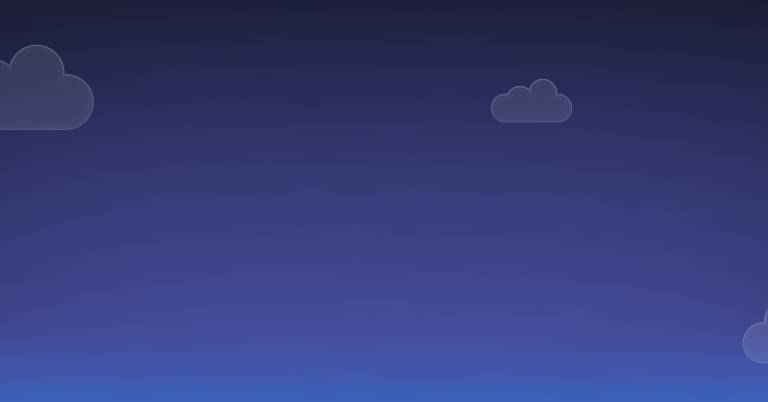
Write a Shadertoy shader that draws this background.

```glsl
float hash(vec2 p) {
    return fract(sin(dot(p, vec2(127.1, 311.7))) * 43758.5453);
}

float noise(vec2 p) {
    vec2 i = floor(p), f = fract(p);
    f = f * f * (3.0 - 2.0 * f);
    return mix(mix(hash(i), hash(i + vec2(1, 0)), f.x),
               mix(hash(i + vec2(0, 1)), hash(i + vec2(1, 1)), f.x), f.y);
}

// Dusk gradient, from the blue horizon up to the dark zenith
vec3 skyColor(float y) {
    vec3 c = mix(vec3(0.235, 0.380, 0.720), vec3(0.258, 0.340, 0.670), smoothstep(0.0, 0.08, y));
    c = mix(c, vec3(0.272, 0.303, 0.620), smoothstep(0.06, 0.18, y));
    c = mix(c, vec3(0.222, 0.240, 0.485), clamp((y - 0.16) / 0.34, 0.0, 1.0));
    c = mix(c, vec3(0.182, 0.195, 0.390), clamp((y - 0.50) / 0.20, 0.0, 1.0));
    return mix(c, vec3(0.115, 0.122, 0.230), clamp((y - 0.70) / 0.30, 0.0, 1.0));
}

// Flat-bottomed cloud of unit lobes; the origin is its outer tall-side lobe
float cloudDistance(vec2 p) {
    float base = length(p - vec2(clamp(p.x, -3.68, 0.0), 0.0));
    float tall = length(p - vec2(-1.05, 1.05));
    float low = length(p - vec2(-2.65, 0.55));
    return min(base, min(tall, low)) - 1.0;
}

// Translucent body with a soft inner glow and a thin rim, brightest on top
vec3 addCloud(vec3 color, vec2 p, vec2 center, float radius, float side) {
    vec2 q = (p - center) / radius * vec2(side, 1.0);
    float d = cloudDistance(q) * radius;
    float pixel = 1.0 / iResolution.y;
    float body = smoothstep(0.6 * pixel, -0.6 * pixel, d);
    float height = smoothstep(-1.0, 1.6, q.y);
    float glow = exp(min(d, 0.0) / (0.2 * radius));
    float rim = smoothstep(0.0035, 0.0, abs(d + 0.0015));
    float light = 0.10 + 0.035 * glow + rim * mix(0.05, 0.17, height);
    return mix(color, vec3(0.94, 0.93, 0.96), body * light);
}

void mainImage(out vec4 fragColor, in vec2 fragCoord) {
    vec2 p = fragCoord / iResolution.y;
    float x = fragCoord.x / iResolution.x;

    // Sky, slightly darker toward the sides
    vec3 color = skyColor(p.y);
    color *= 1.0 - 0.10 * pow(abs(2.0 * x - 1.0), 3.0) * smoothstep(0.0, 0.3, p.y);

    // Faint horizontal mottling
    color += 0.008 * (noise(p * vec2(9.0, 45.0)) - 0.5);

    // Clouds
    color = addCloud(color, p, vec2(0.164, 0.746), 0.0697, 1.0);
    color = addCloud(color, p, vec2(1.388, 0.731), 0.0358, 1.0);
    color = addCloud(color, p, vec2(1.898, 0.147), 0.0510, -1.0);

    fragColor = vec4(color, 1.0);
}
```
